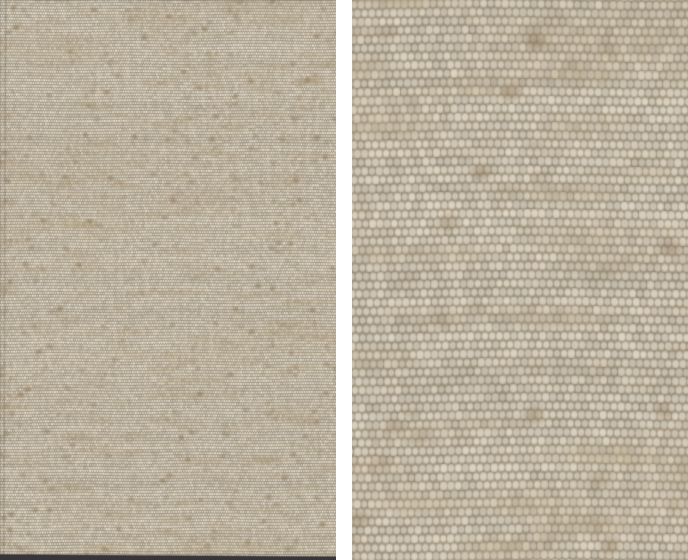
Left, the full canvas; right, a detail of the centre.
Reproduce this texture procedurally as a WebGL 1 fragment shader.

```glsl
precision highp float;
// Undyed linen book cloth: staggered weave with tan slubs, a hinge at the left and a dark foot.

uniform vec2 u_resolution;

const vec2 STITCHES = vec2(140.0, 192.0);     // repeats across and down
const vec2 PATCH_GRID = vec2(4.0, 24.0);      // broad uneven yarn
const vec2 STREAK_GRID = vec2(13.0, 96.0);    // single thick threads
const vec2 FLECK_GRID = vec2(64.0, 130.0);    // short brown fibres
const vec3 THREAD = vec3(0.815, 0.785, 0.728);
const vec3 GAP = vec3(0.635, 0.590, 0.508);
const vec3 SLUB = vec3(0.680, 0.612, 0.492);
const vec3 FLECK = vec3(0.540, 0.455, 0.335);
const vec3 FOOT = vec3(0.220, 0.210, 0.220);
const float STITCH_CORE = 0.20;
const float STITCH_EDGE = 0.58;
const float STITCH_VARIATION = 0.10;
const float ROW_VARIATION = 0.045;
const float HINGE_WIDTH = 0.0035;
const float EDGE_SHADE = 0.12;
const int SAMPLES = 4;                        // per axis, inside one pixel

float hash(vec2 p) {
  return fract(sin(dot(p, vec2(127.1, 311.7))) * 43758.5453);
}

// Cellular scatter of soft spots; a higher rarity leaves fewer strong ones.
float scatter(vec2 p, float rarity) {
  vec2 cell = floor(p);
  float sum = 0.0;
  for (int j = -1; j <= 1; j++) {
    for (int i = -1; i <= 1; i++) {
      vec2 id = cell + vec2(float(i), float(j));
      vec2 center = id + vec2(hash(id), hash(id + 37.2));
      vec2 d = p - center;
      float spot = max(1.0 - dot(d, d), 0.0);
      sum += spot * spot * pow(hash(id + 71.9), rarity);
    }
  }
  return sum;
}

// Rounded thread crossings, shifted by half a stitch on every other row.
vec3 weave(vec2 uv, float slub) {
  vec2 q = uv * STITCHES;
  q.y += 0.12 * sin(uv.x * 17.0 + uv.y * 5.0);
  float row = floor(q.y);
  q.x += 0.5 * mod(row, 2.0) + 0.15 * sin(uv.y * 23.0);
  vec2 cell = floor(q);
  vec2 f = fract(q) - 0.5;
  float size = 1.0 + 0.25 * (hash(cell + 5.3) - 0.5);
  float d = length(f * vec2(0.85, 0.95)) * size;
  float stitch = 1.0 - smoothstep(STITCH_CORE, STITCH_EDGE, d);
  vec3 color = mix(GAP, THREAD, stitch);
  color = mix(color, SLUB, slub * (0.55 + 0.45 * hash(cell + 19.4)));
  float tone = STITCH_VARIATION * (hash(cell) - 0.5);
  tone += ROW_VARIATION * (hash(vec2(row, 8.6)) - 0.5);
  return color * (1.0 + tone);
}

void main() {
  vec2 uv = gl_FragCoord.xy / u_resolution;
  vec2 pixel = 1.0 / u_resolution;

  // Uneven yarn, long across and thin down
  float patches = scatter(uv * PATCH_GRID, 4.0);
  float streaks = scatter(uv * STREAK_GRID + 11.0, 4.0);
  float slub = clamp(0.32 * patches + 0.50 * streaks, 0.0, 0.85);

  // Averaged weave
  vec3 color = vec3(0.0);
  for (int j = 0; j < SAMPLES; j++) {
    for (int i = 0; i < SAMPLES; i++) {
      vec2 offset = (vec2(float(i), float(j)) + 0.5) / float(SAMPLES) - 0.5;
      color += weave(uv + offset * pixel, slub);
    }
  }
  color /= float(SAMPLES * SAMPLES);

  // Stray fibres
  float fleck = scatter(uv * FLECK_GRID + 29.0, 22.0);
  color = mix(color, FLECK, clamp(0.6 * fleck, 0.0, 0.6));

  // Hinge groove, worn left border and top edge
  float hinge = (uv.x - mix(0.011, 0.017, uv.y)) / HINGE_WIDTH;
  color *= 1.0 - EDGE_SHADE * exp(-hinge * hinge);
  color *= 1.0 - EDGE_SHADE * (1.0 - smoothstep(0.0, 0.006, uv.x));
  color *= 1.0 - EDGE_SHADE * smoothstep(0.996, 1.0, uv.y);

  // Dark foot below the slightly tilted lower edge
  float above = uv.y - mix(0.010, 0.006, uv.x);
  color *= 1.0 - EDGE_SHADE * (1.0 - smoothstep(0.0, 0.005, above));
  color = mix(FOOT, color, smoothstep(-pixel.y, pixel.y, above));

  gl_FragColor = vec4(color, 1.0);
}
```
